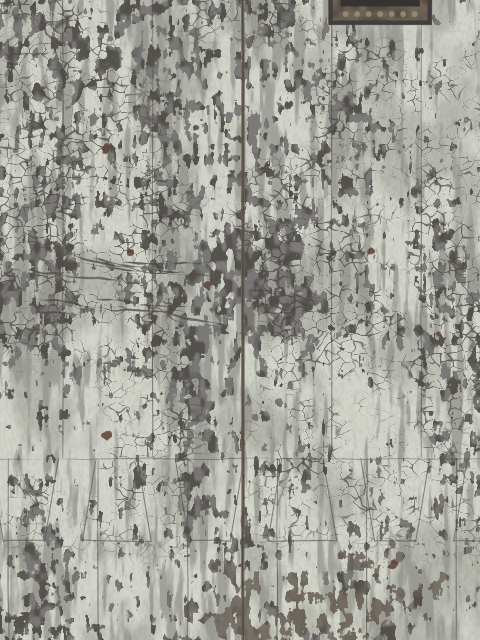
Write a WebGL 2 fragment shader that draws this texture.

```glsl
#version 300 es
precision highp float;
// Weathered, whitewashed plank door: pale paint over grey wood.
// Layered noise flakes the paint, Voronoi borders crack it, and distance
// functions add the board seams, dovetail joints, scratches and a metal plate.
uniform vec2 u_resolution;
out vec4 fragColor;

const vec3 PAINT_LIGHT = vec3(0.81, 0.82, 0.78);
const vec3 PAINT_DULL = vec3(0.70, 0.71, 0.67);
const vec3 GRIME = vec3(0.57, 0.57, 0.545);
const vec3 WOOD_GREY = vec3(0.46, 0.455, 0.45);
const vec3 WOOD_DARK = vec3(0.30, 0.285, 0.27);
const vec3 WOOD_BROWN = vec3(0.43, 0.385, 0.34);
const vec3 RUST = vec3(0.36, 0.25, 0.20);
const float JOINT_TOP = 0.285;
const float JOINT_BOTTOM = 0.153;
const float SEAM_X = 0.379;

float hash(vec2 p) {
  vec3 q = fract(p.xyx * 0.1031);
  q += dot(q, q.yzx + 33.33);
  return fract((q.x + q.y) * q.z);
}

vec2 hash2(vec2 p) { return vec2(hash(p), hash(p + 71.7)); }

float noise(vec2 p) {
  vec2 i = floor(p), f = fract(p);
  f = f * f * (3.0 - 2.0 * f);
  return mix(mix(hash(i), hash(i + vec2(1, 0)), f.x),
             mix(hash(i + vec2(0, 1)), hash(i + vec2(1, 1)), f.x), f.y);
}

float fbm(vec2 p) {
  float sum = 0.0, amp = 0.533;
  for (int i = 0; i < 4; i++) {
    sum += amp * noise(p);
    p = mat2(1.6, 0.0, 0.0, 2.0) * p + 17.3;
    amp *= 0.5;
  }
  return sum;
}

float blob(vec2 p, vec2 centre, vec2 radius) {
  vec2 q = (p - centre) / radius;
  return exp(-dot(q, q));
}

float box(vec2 p, vec2 halfSize) {
  vec2 d = abs(p) - halfSize;
  return length(max(d, 0.0)) + min(max(d.x, d.y), 0.0);
}

// Coverage of a shape (negative distance inside), softened by one pixel.
float cover(float d, float px) { return 1.0 - smoothstep(-px, px, d); }

// Gap between the nearest and second nearest cell points: zero on borders.
float cellBorder(vec2 p) {
  vec2 cell = floor(p);
  float first = 8.0, second = 8.0;
  for (int y = -1; y <= 1; y++)
    for (int x = -1; x <= 1; x++) {
      vec2 c = cell + vec2(x, y);
      float d = length(c + hash2(c) - p);
      second = min(second, max(first, d));
      first = min(first, d);
    }
  return second - first;
}

// How strongly the paint has worn away in each region.
float wear(vec2 p) {
  float w = 0.42 * (fbm(p * vec2(13.0, 3.5) + 4.0) - 0.5);
  w += 0.09 * blob(p, vec2(0.20, 0.98), vec2(0.11, 0.08));
  w += 0.06 * blob(p, vec2(0.12, 0.76), vec2(0.18, 0.18));
  w += 0.05 * blob(p, vec2(0.20, 0.55), vec2(0.20, 0.09));
  w += 0.19 * blob(p, vec2(0.14, 0.43), vec2(0.032, 0.025));
  w += 0.14 * blob(p, vec2(0.48, 0.27), vec2(0.06, 0.03));
  w += 0.09 * blob(p, vec2(0.50, 0.05), vec2(0.17, 0.12));
  return w - 0.05 * blob(p, vec2(0.08, 0.34), vec2(0.12, 0.10));
}

// Gently sagging scratches across the middle boards.
float scratches(vec2 p, float px) {
  float mask = 0.0;
  for (int i = 0; i < 13; i++) {
    vec2 a = hash2(vec2(i, 5)), b = hash2(vec2(i, 9));
    float x = p.x - 0.04 - 0.38 * a.x;
    float len = 0.06 + 0.15 * b.x;
    float y = 0.61 - 0.10 * a.y - x * (0.02 + 0.32 * b.y) + 0.4 * x * x;
    y += 0.006 * (noise(p * 45.0 + float(i)) - 0.5);
    float width = 0.0022 * noise(vec2(p.x * 60.0, i)) - 0.0002;
    float span = smoothstep(0.0, 0.02, x) * smoothstep(len, len - 0.02, x);
    mask = max(mask, span * cover(abs(p.y - y) - width, px));
  }
  return mask;
}

// Board seams, the cross joint and its dovetails.
float boardLines(vec2 p, float px) {
  float lower = step(p.y, JOINT_TOP);
  float x = p.x - SEAM_X + 0.085 * lower + 0.0015 * noise(p * vec2(3, 12));
  float seam = abs(mod(x + 0.07, 0.14) - 0.07);
  float lines = cover(seam - 0.0007, px) * (0.45 + 0.4 * noise(p * 18.0));
  float wobble = 0.003 * noise(vec2(p.x * 30.0, 2.0));
  lines = max(lines, 0.7 * cover(abs(p.y - JOINT_TOP + wobble) - 0.0007, px) * noise(p * 14.0));
  float t = (p.y - JOINT_BOTTOM) / (JOINT_TOP - JOINT_BOTTOM);
  float id = floor((p.x + 0.035) / 0.145);
  float u = abs(mod(p.x + 0.035, 0.145) - 0.0725);
  float flare = mod(id, 2.0) < 0.5 ? t : 1.0 - t;
  float side = u - 0.032 - 0.022 * flare;
  float inRow = step(0.0, t) * step(t, 1.0);
  lines = max(lines, inRow * 0.7 * cover(abs(side) - 0.0007, px));
  return max(lines, step(side, 0.0) * 0.65 * cover(abs(p.y - JOINT_BOTTOM - wobble) - 0.0008, px));
}

void main() {
  vec2 p = gl_FragCoord.xy / u_resolution.y;
  float px = 0.8 / u_resolution.y;
  float worn = wear(p);

  // Paint, stained along the grain
  vec3 col = mix(PAINT_DULL, PAINT_LIGHT, smoothstep(0.36, 0.60, fbm(p * vec2(22.0, 9.0)) - 0.5 * worn));
  col += 0.05 * (noise(p * vec2(300.0, 160.0)) - 0.5);
  float streak = fbm(p * vec2(110.0, 14.0));
  col = mix(col, GRIME, 0.75 * smoothstep(0.50, 0.72, streak + 1.1 * worn));

  // Flaked patches showing wood
  float flake = 0.65 * fbm(p * vec2(75.0, 60.0)) + 0.35 * fbm(p * vec2(190.0, 32.0));
  float bare = smoothstep(-0.018, 0.022, flake + worn - 0.605);
  float brown = blob(p, vec2(0.52, 0.04), vec2(0.28, 0.16)) * smoothstep(0.35, 0.6, noise(p * 22.0));
  vec3 wood = mix(WOOD_GREY, WOOD_DARK, smoothstep(0.35, 0.75, noise(p * vec2(120.0, 70.0))));
  col = mix(col, mix(wood, WOOD_BROWN, 0.8 * brown), 0.92 * bare);

  // Broken crackle
  vec2 warp = vec2(noise(p * 90.0), noise(p * 90.0 + 31.0)) * 0.5;
  float crackWidth = 0.20 * (noise(p * 48.0 + 8.0) - 0.42) + 0.4 * worn;
  float crack = cover(cellBorder(p * vec2(52.0, 66.0) + warp) - crackWidth, 60.0 * px);
  crack *= smoothstep(0.08, 0.22, p.y) * smoothstep(0.28, 0.55, noise(p * vec2(9.0, 6.0) + 3.0));
  col = mix(col, WOOD_DARK, 0.75 * crack);
  col = mix(col, WOOD_DARK, 0.8 * scratches(p, px));

  // Joinery and the wide centre seam
  col = mix(col, WOOD_DARK, boardLines(p, px));
  float gap = abs(p.x - SEAM_X - 0.001 * noise(vec2(p.y * 9.0, 1.0)));
  col = mix(col, WOOD_BROWN, 0.85 * cover(gap - 0.0028, px));
  col = mix(col, WOOD_DARK * 0.8, 0.8 * cover(gap - 0.0009, px));

  // Rust spots
  for (int i = 0; i < 9; i++) {
    vec2 c = hash2(vec2(i, 23)) * vec2(0.75, 0.95);
    float r = 0.003 + 0.005 * hash(vec2(i, 41));
    col = mix(col, RUST, 0.85 * cover(length(p - c) - r * (0.4 + noise(p * 150.0)), px));
  }

  // Riveted metal plate
  vec2 q = p - vec2(0.594, 0.99);
  col = mix(col, WOOD_DARK * 0.85, cover(box(q, vec2(0.081, 0.029)), px));
  col = mix(col, WOOD_BROWN * (0.75 + 0.3 * noise(p * 90.0)), cover(box(q, vec2(0.074, 0.022)), px));
  col = mix(col, WOOD_DARK * 0.7, cover(box(q - vec2(0.0, 0.012), vec2(0.062, 0.012)), px));
  vec2 rivet = vec2(mod(q.x + 0.009, 0.018) - 0.009, q.y + 0.012);
  float rivets = cover(length(rivet) - 0.0045, px) * step(abs(q.x), 0.062);
  col = mix(col, GRIME * vec3(1.0, 0.95, 0.8), rivets);

  fragColor = vec4(clamp(col, 0.0, 1.0), 1.0);
}
```
